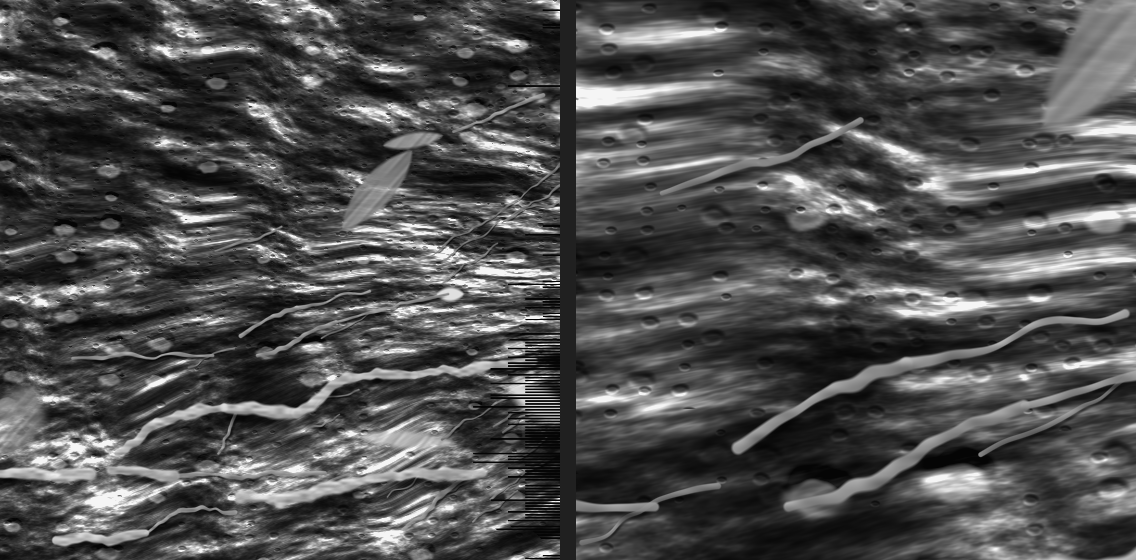
Left, the full canvas; right, a detail of the centre.
Reproduce this texture procedurally as a Shadertoy shader.

```glsl
// Grazing view of a cratered icy moon: dark plains, bright wavy ridges, dropped scan rows.
#define PLAIN_TONE 0.225
#define CONTRAST 4.6
#define RELIEF 3.6
#define RIDGE_WIDTH 0.0095
#define CRACK_WIDTH 0.0032
#define RIDGE_TONE 0.74
#define HAIRLINES 22
#define SCAN_ROWS 192.0
#define PI 3.14159

// Segments: start xy, end xy, running left to right
const vec4 ridges[12] = vec4[12](
  vec4(.21,.19,.28,.245), vec4(.28,.245,.4,.272), vec4(.4,.272,.53,.262),
  vec4(.53,.262,.62,.325), vec4(.62,.325,.74,.33), vec4(.74,.33,.95,.355),
  vec4(-.02,.152,.16,.153), vec4(.2,.16,.31,.15), vec4(.43,.112,.5,.105),
  vec4(.5,.105,.66,.145), vec4(.66,.145,.86,.155), vec4(.1,.035,.26,.048));
const vec4 cracks[12] = vec4[12](
  vec4(.26,.048,.32,.088), vec4(.32,.088,.42,.085), vec4(.72,.055,.79,.12),
  vec4(.79,.12,.84,.15), vec4(.31,.15,.58,.155), vec4(.43,.4,.53,.45),
  vec4(.53,.45,.66,.48), vec4(.46,.365,.6,.425), vec4(.6,.425,.8,.475),
  vec4(.13,.36,.38,.365), vec4(.81,.765,.97,.83), vec4(.39,.19,.42,.26));

float hash(vec2 p) { return fract(sin(dot(p, vec2(127.1, 311.7))) * 43758.5453); }

float noise(vec2 p) {
  vec2 i = floor(p), f = fract(p);
  f = f * f * (3.0 - 2.0 * f);
  return mix(mix(hash(i), hash(i + vec2(1, 0)), f.x),
             mix(hash(i + vec2(0, 1)), hash(i + vec2(1, 1)), f.x), f.y);
}

float fbm(vec2 p) {
  float sum = 0.0, amp = 0.42;
  for (int i = 0; i < 6; i++) {
    sum += amp * noise(p);
    p = mat2(1.95, 0.15, -0.25, 1.95) * p + 17.3;
    amp *= 0.61;
  }
  return sum;
}

// Soft elliptical spot, 1 at its centre
float spot(vec2 p, vec2 centre, vec2 radius) {
  vec2 d = (p - centre) / radius;
  return exp(-dot(d, d));
}

// Pointed sliver between two ends
float sliver(vec2 p, vec2 a, vec2 b, float halfWidth, float soft) {
  float len = length(b - a);
  vec2 dir = (b - a) / len, r = p - a;
  float along = dot(r, dir), t = clamp(along / len, 0.0, 1.0);
  float d = abs(dot(r, vec2(-dir.y, dir.x))) + abs(along - t * len);
  return smoothstep(soft, -soft, d - halfWidth * pow(max(sin(PI * t), 0.0), 0.7));
}

// Wavy lit crest with a dark flank on its lower side
void addRidge(inout float tone, vec2 p, vec4 seg, float width, float level) {
  float len = length(seg.zw - seg.xy);
  vec2 dir = (seg.zw - seg.xy) / len, r = p - seg.xy;
  float along = dot(r, dir), t = clamp(along / len, 0.0, 1.0);
  float side = dot(r, vec2(-dir.y, dir.x)), over = along - t * len;
  if (abs(side) > 0.06 || abs(over) > 0.04) return;
  float bend = noise(vec2(along * 22.0, seg.x * 91.0)) + 0.4 * noise(vec2(along * 75.0, seg.y * 57.0));
  side -= 0.017 * (bend - 0.7) * sin(PI * t);
  float w = width * (0.55 + 0.85 * noise(vec2(p.x * 34.0, seg.y * 9.0)));
  float edge = max(0.3 * w, 0.8 / iResolution.y);
  float inside = smoothstep(0.0, 0.02, along) * smoothstep(0.0, 0.02, len - along);
  tone *= 1.0 - 0.5 * inside * spot(vec2(side), vec2(-1.7 * w), vec2(1.4 * w));
  float streak = 0.78 + 0.4 * noise(p * vec2(70, 190)) + 0.12 * clamp(side / w, -1.0, 1.0);
  tone = mix(tone, level * streak, 0.92 * smoothstep(w + edge, w - edge, length(vec2(side, over))));
}

// One flattened crater or mound per chosen grid cell
float craters(vec2 p, float cells, float chance, float lit) {
  vec2 grid = p * vec2(cells, cells * 1.7), id = floor(grid);
  if (hash(id + cells) > chance) return 0.0;
  vec2 centre = 0.35 + 0.3 * vec2(hash(id + 3.1), hash(id + 7.7));
  vec2 d = (fract(grid) - centre) / (0.14 + 0.17 * hash(id + 5.3));
  d.y += 0.3 * (noise(p * 120.0) - 0.5);
  float rim = lit * smoothstep(1.0, 0.55, length(d));
  float shade = smoothstep(1.0, 0.4, length(d - vec2(0.1, 0.55)));
  return rim - 1.15 * shade * (1.0 - 0.6 * rim);
}

void mainImage(out vec4 fragColor, in vec2 fragCoord) {
  vec2 p = fragCoord / iResolution.xy;

  // Broad tone: dark left plain, bright right plateau, paler south
  float tone = PLAIN_TONE + 0.09 * smoothstep(0.45, 0.2, p.y);
  tone += 0.22 * spot(p, vec2(0.9, 0.5), vec2(0.2, 0.075)) - 0.09 * spot(p, vec2(0.08, 0.72), vec2(0.25, 0.08));
  tone *= 1.0 - 0.5 * spot(p, vec2(p.x, 0.79 - 0.29 * p.x), vec2(1, 0.025)) * smoothstep(0.65, 0.5, p.x);
  tone *= 1.0 - 0.4 * smoothstep(0.07, 0.0, p.y);

  // Grain sheared downward in the north, upward in the south
  float slope = mix(0.2, -0.2, smoothstep(0.3, 0.75, p.y));
  vec2 g = vec2(p.x, p.y - slope * p.x) * vec2(8, 21) + 0.8 * noise(p * 9.0);
  float ground = fbm(g), relief = ground - fbm(g + vec2(0.05, 0.2));
  tone *= exp(CONTRAST * (ground - 0.51) + RELIEF * relief);
  tone *= 0.88 + 0.24 * noise(p * vec2(170, 260));

  // Craters, small to large
  float pits = craters(p, 44.0, 0.4 * smoothstep(0.3, 0.5, p.y), 0.5);
  tone *= exp(0.9 * pits + 0.8 * craters(p + 0.37, 25.0, 0.35, 0.6));
  tone += 0.34 * max(craters(p + vec2(0.21, 0.13), 11.0, 0.3, 1.0), -0.25);

  // Bright scarps and mounds, brushed along the slope
  float brushed = 0.42 + 0.2 * noise(vec2(dot(p, vec2(0.74, -0.67)) * 190.0, p.y * 14.0));
  tone = mix(tone, 0.88, sliver(p, vec2(.78, .474), vec2(.828, .475), 0.012, 0.004));
  tone = mix(tone, brushed, 0.9 * sliver(p, vec2(.612, .592), vec2(.735, .73), 0.029, 0.004));
  tone = mix(tone, brushed + 0.1, 0.85 * sliver(p, vec2(.685, .74), vec2(.79, .758), 0.013, 0.004));
  tone = mix(tone, brushed + 0.06, 0.7 * sliver(p, vec2(0, .19), vec2(.06, .31), 0.045, 0.02));
  tone = mix(tone, brushed + 0.24, 0.9 * sliver(p, vec2(.645, .22), vec2(.81, .209), 0.015, 0.007));

  // Scattered hairlines, then cracks and main ridges
  for (int i = 0; i < HAIRLINES; i++) {
    vec2 k = vec2(i, 1);
    vec2 a = vec2(0.15 + 0.8 * sqrt(hash(k)), 0.04 + 0.59 * hash(k + 0.3));
    vec2 reach = (0.04 + 0.1 * hash(k + 0.5)) * vec2(1, 0.35 + 0.4 * hash(k + 0.7));
    addRidge(tone, p, vec4(a, a + reach), 0.0017, 0.5);
  }
  for (int i = 0; i < 12; i++) addRidge(tone, p, cracks[i], CRACK_WIDTH, 0.6);
  for (int i = 0; i < 12; i++) addRidge(tone, p, ridges[i], RIDGE_WIDTH, RIDGE_TONE);

  // Glare and deep shadow at the right limb
  tone = mix(tone, 0.85, sliver(p, vec2(.91, .31), vec2(1.02, .25), 0.026, 0.012));
  tone *= 1.0 - 0.9 * spot(p, vec2(0.995, 0.35), vec2(0.022));
  tone *= 1.0 - 0.85 * spot(p, vec2(0.99, 0.19), vec2(0.05, 0.045));

  // Dropped scan rows of stepped length
  float y = p.y * SCAN_ROWS, row = floor(y), h = hash(vec2(row, 8));
  float dense = smoothstep(0.03, 0.07, p.y) * smoothstep(0.41, 0.39, p.y);
  float chance = mix(mix(0.1, 0.5, smoothstep(0.53, 0.5, p.y)), 0.93, dense);
  float start = 0.969 - 0.031 * (floor(h * h * 3.5) + dense);
  float blur = 0.5 * SCAN_ROWS / iResolution.y;
  float gap = smoothstep(0.27 + blur, 0.27 - blur, abs(fract(y) - 0.5));
  gap *= smoothstep(start - 0.001, start + 0.001, p.x) * step(hash(vec2(row, 2)), chance);

  fragColor = vec4(vec3(clamp(tone * (1.0 - gap), 0.02, 0.96)), 1);
}
```
